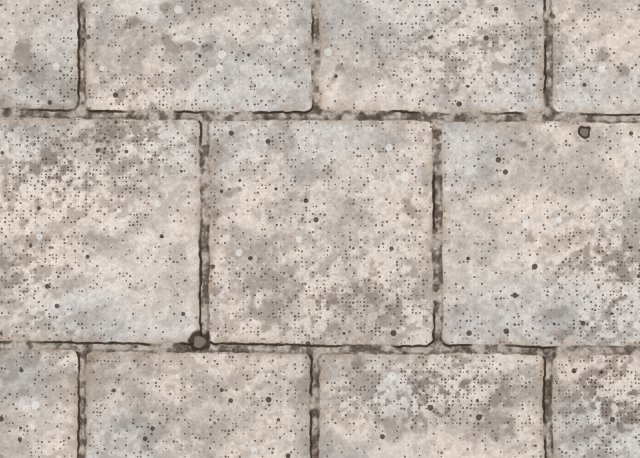
Write a Shadertoy shader that draws this texture.

```glsl
const float PITCH = 0.509;
const float JOINT = 0.0098;
const vec3 WARM_STONE = vec3(0.875, 0.828, 0.790);
const vec3 COOL_STONE = vec3(0.820, 0.806, 0.788);
const vec3 GRIME = vec3(0.50, 0.455, 0.425);
const vec3 RUST = vec3(0.66, 0.57, 0.49);
const vec3 PALE = vec3(0.91, 0.91, 0.90);
const vec3 MORTAR_DARK = vec3(0.39, 0.35, 0.32);
const vec3 MORTAR_LIGHT = vec3(0.71, 0.67, 0.63);
const vec3 CRACK = vec3(0.20, 0.17, 0.14);

float hash(vec2 p) {
    vec3 q = fract(p.xyx * 0.1031);
    q += dot(q, q.yzx + 33.33);
    return fract((q.x + q.y) * q.z);
}

float noise(vec2 p) {
    vec2 i = floor(p), f = fract(p);
    f = f * f * (3.0 - 2.0 * f);
    float low = mix(hash(i), hash(i + vec2(1, 0)), f.x);
    float high = mix(hash(i + vec2(0, 1)), hash(i + 1.0), f.x);
    return mix(low, high, f.y);
}

float fbm(vec2 p) {
    float sum = 0.0, gain = 0.533;
    for (int i = 0; i < 4; i++) {
        sum += gain * noise(p);
        p = mat2(1.6, 1.2, -1.2, 1.6) * p + 11.7;
        gain *= 0.5;
    }
    return sum;
}

float roundBox(vec2 p, vec2 halfSize, float radius) {
    vec2 q = abs(p) - halfSize + radius;
    return length(max(q, 0.0)) + min(max(q.x, q.y), 0.0) - radius;
}

// Jittered dots, at most one per grid cell
float specks(vec2 p, float freq, float density, float px) {
    vec2 g = p * freq, id = floor(g);
    vec2 center = 0.5 + 0.36 * (vec2(hash(id + 3.0), hash(id + 57.0)) - 0.5);
    float radius = mix(0.12, 0.32, hash(id + 7.0));
    float blur = 0.7 * px * freq;
    float dist = length(fract(g) - center);
    return step(hash(id + 31.0), density) * smoothstep(radius + blur, radius - blur, dist);
}

float blob(vec2 p, vec2 center, vec2 size) {
    vec2 q = (p - center) / size;
    return exp(-dot(q, q));
}

// Staggered rows: returns the position from the tile centre
vec2 tileLocal(vec2 p, out vec2 id) {
    float row = floor((p.y - 0.239) / PITCH);
    vec2 start = vec2(mix(0.447, 0.179, mod(row, 2.0)), 0.239);
    id = vec2(floor((p.x - start.x) / PITCH), row);
    return p - start - PITCH * (id + 0.5);
}

// Broad worn areas of the floor
float wearAmount(vec2 p, vec2 id) {
    float wear = 0.22 * hash(id + 5.0) + 0.12;
    wear += 0.75 * blob(p, vec2(0.24, 0.66), vec2(0.20, 0.10));
    wear += 0.60 * blob(p, vec2(0.06, 0.48), vec2(0.15, 0.22));
    wear += 0.50 * blob(p, vec2(1.02, 0.89), vec2(0.20, 0.11));
    wear += 0.65 * blob(p, vec2(1.33, 0.38), vec2(0.12, 0.14));
    wear += 0.75 * blob(p, vec2(0.98, 0.14), vec2(0.24, 0.08));
    wear += 0.70 * blob(p, vec2(1.36, 0.10), vec2(0.09, 0.13));
    wear += 0.45 * blob(p, vec2(0.77, 0.34), vec2(0.20, 0.09));
    return clamp(wear * (0.45 + 1.1 * fbm(p * 8.0)), 0.0, 1.0);
}

vec3 stoneColor(vec2 p, vec2 id, float d, float px) {
    float wear = wearAmount(p, id);
    vec3 color = mix(COOL_STONE, WARM_STONE, smoothstep(0.3, 0.65, fbm(p * 4.0 + id * 17.0)));
    color *= 0.975 + 0.045 * hash(id + 19.0);
    color *= 1.0 - 0.13 * smoothstep(0.45, 0.72, fbm(p * 13.0 + 40.0));
    color += 0.09 * (noise(p * 230.0) - 0.5) + 0.10 * (fbm(p * 75.0) - 0.5);

    // Slanting erosion, soft blots, pits and pale spots
    vec2 slanted = mat2(0.89, -0.45, 0.45, 0.89) * p;
    float erosion = 0.5 * fbm(slanted * vec2(18.0, 38.0)) + 0.5 * fbm(p * 85.0);
    color = mix(color, GRIME, 0.85 * wear * smoothstep(0.42, 0.64, erosion));
    color = mix(color, GRIME, 0.55 * smoothstep(0.70, 0.84, fbm(p * 19.0 + 8.0)));
    color = mix(color, CRACK, 0.60 * specks(p, 125.0, 0.04 + 0.42 * wear, px));
    color = mix(color, CRACK, 0.70 * specks(p + 0.3, 48.0, 0.012 + 0.04 * wear, px));
    color = mix(color, PALE, 0.70 * specks(p + 0.7, 30.0, 0.03, px));

    // Dirty rim
    float rim = exp(min(d, 0.0) / 0.009) * smoothstep(0.3, 0.65, fbm(p * 24.0));
    return mix(color, RUST, 0.65 * rim);
}

vec3 mortarColor(vec2 p, vec2 local, float d) {
    vec3 color = mix(MORTAR_DARK, MORTAR_LIGHT, smoothstep(0.28, 0.66, fbm(p * 62.0)));
    color += 0.14 * (noise(p * 210.0) - 0.5);
    float side = mix(0.3, 1.0, step(local.y, local.x));
    float line = smoothstep(0.0045, 0.001, abs(d - 0.0025));
    return mix(color, CRACK, 0.85 * side * line * smoothstep(0.28, 0.55, noise(p * 17.0)));
}

// Grey lump with a dark hollow around it
vec3 addLump(vec3 color, vec2 p, vec2 center, float radius) {
    float dist = length(p - center) / radius + 0.5 * (noise(p * 90.0) - 0.5);
    color = mix(color, CRACK, 0.85 * smoothstep(1.1, 0.8, dist));
    return mix(color, GRIME, smoothstep(0.7, 0.45, dist));
}

void mainImage(out vec4 fragColor, in vec2 fragCoord) {
    float px = 1.0 / iResolution.y;
    vec2 p = fragCoord * px;
    vec2 warp = vec2(fbm(p * 9.0), fbm(p * 9.0 + 30.0)) - 0.5;
    vec2 id;
    vec2 local = tileLocal(p + 0.008 * warp + vec2(0.0, 0.008 * (p.x - 0.7)), id);
    float joint = JOINT + 0.003 * (hash(id + 2.0) - 0.5);
    float d = roundBox(local, vec2(0.5 * PITCH - joint), 0.014);
    d += 0.006 * (fbm(p * 70.0) - 0.5);

    float stone = smoothstep(px, -px, d);
    vec3 color = mix(mortarColor(p, local, d), stoneColor(p, id, d, px), stone);
    color = addLump(color, p, vec2(0.436, 0.254), 0.025);
    color = addLump(color, p, vec2(1.277, 0.713), 0.014);
    fragColor = vec4(clamp(color, 0.0, 1.0), 1.0);
}
```
